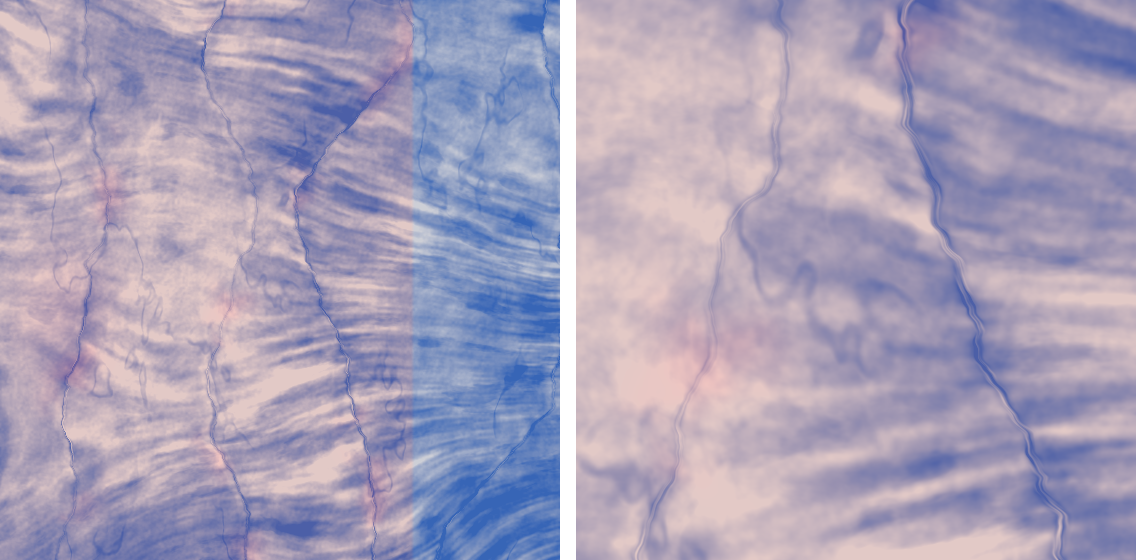
Left: the whole. Right: its middle third, enlarged.
Write a WebGL 1 fragment shader that draws this texture.

```glsl
precision highp float;
// Weathered, folded rock seen from above in cream, mauve and blue.
// Slanted noise streaks are cut into panels by wandering vertical faults,
// then shaded with embossed relief, broad stains and a cool right-hand strip.

uniform vec2 u_resolution;

const vec3 DEEP_BLUE = vec3(0.28, 0.38, 0.665);
const vec3 SLATE = vec3(0.575, 0.57, 0.70);
const vec3 CREAM = vec3(0.87, 0.795, 0.79);
const vec3 WARM_TINT = vec3(0.018, -0.006, -0.012);
const vec3 COOL_TINT = vec3(-0.065, 0.015, 0.05);
const vec3 ROSE_TINT = vec3(0.06, -0.02, -0.025);
const float SEAM_X = 0.737;

float hash(vec2 p) {
  return fract(sin(dot(p, vec2(127.1, 311.7))) * 43758.55);
}

float noise(vec2 p) {
  vec2 cell = floor(p);
  vec2 f = fract(p);
  f = f * f * (3.0 - 2.0 * f);
  float low = mix(hash(cell), hash(cell + vec2(1.0, 0.0)), f.x);
  float high = mix(hash(cell + vec2(0.0, 1.0)), hash(cell + 1.0), f.x);
  return mix(low, high, f.y);
}

// Layered noise with a mean close to zero.
float fbm(vec2 p) {
  float sum = 0.0;
  float amp = 0.5;
  for (int i = 0; i < 5; i++) {
    sum += amp * (noise(p) - 0.5);
    p = mat2(1.6, 1.2, -1.2, 1.6) * p + 7.3;
    amp *= 0.5;
  }
  return sum;
}

float stain(vec2 p, vec2 centre, vec2 radius) {
  vec2 d = (p - centre) / radius;
  return exp(-dot(d, d));
}

// Thin lines along the middle level of a noise field.
float crack(vec2 p, float width) {
  return 1.0 - smoothstep(0.0, width, abs(fbm(p)));
}

// Horizontal position of a wandering fault at height y.
float faultX(float y, float index) {
  float sway = noise(vec2(y * 3.2, index * 9.7 + 2.0)) - 0.5;
  float jag = fbm(vec2(y * 14.0, index * 5.1 + 30.0));
  return 0.14 + 0.25 * index + sway * (0.1 + 0.07 * index) + 0.06 * jag;
}

// Long grain following s, short across it.
float streaks(float x, float s, float seed) {
  float broad = noise(vec2(x * 5.0 + seed, s * 34.0)) - 0.5;
  float medium = noise(vec2(x * 10.0 - seed, s * 72.0 + 5.0)) - 0.5;
  float fine = noise(vec2(x * 24.0 + seed, s * 150.0 + 9.0)) - 0.5;
  return 0.38 * broad + 0.42 * medium + 0.26 * fine;
}

float height(vec2 p) {
  float folds = abs(fbm(p * vec2(11.0, 8.0) + 40.0));
  return folds + 0.4 * fbm(p * vec2(34.0, 46.0));
}

vec3 palette(float tone) {
  float t = clamp(tone, 0.0, 1.0) * 2.0;
  return mix(mix(DEEP_BLUE, SLATE, min(t, 1.0)), CREAM, max(t - 1.0, 0.0));
}

void main() {
  vec2 uv = gl_FragCoord.xy / u_resolution;
  vec2 warp = vec2(fbm(uv * 6.0 + 3.0), fbm(uv * 6.0 + 17.0));
  vec2 p = uv + 0.05 * warp;

  // Faults: dark line, pale lip and a rough shoulder on each side.
  float panel = 0.0;
  float line = 0.0;
  float lip = 0.0;
  float shoulder = 0.0;
  for (int i = 0; i < 4; i++) {
    float d = p.x - faultX(p.y, float(i));
    float strength = 0.35 + 0.65 * noise(vec2(p.y * 9.0, float(i) * 4.0));
    panel += smoothstep(-0.004, 0.004, d);
    line += strength * (1.0 - smoothstep(0.001, 0.006, abs(d)));
    lip += strength * (1.0 - smoothstep(0.002, 0.009, abs(d + 0.01)));
    shoulder += exp(-d * d / 0.0012);
  }

  // Streaks lean down to the right above and rise to the right below.
  float lean = mix(-0.3, 0.22, smoothstep(0.1, 0.65, uv.y));
  float bend = 0.16 * noise(uv * 3.0 + 11.0) + 0.03 * warp.y;
  float s = uv.y + lean * (uv.x - 0.5) + bend + panel * 0.037;
  float grain = streaks(uv.x, s, panel * 3.1);
  float streakGain = 0.5 + 0.95 * smoothstep(0.25, 0.7, noise(uv * 5.0 + 23.0));

  // Broad light and dark areas.
  float tone = 0.70 - 0.24 * smoothstep(0.3, 0.95, uv.x);
  tone -= 0.26 * (1.0 - smoothstep(0.0, 0.22, uv.y + 0.12 * warp.x));
  tone -= 0.20 * stain(p, vec2(0.61, 0.77), vec2(0.2, 0.13));
  tone -= 0.24 * stain(p, vec2(0.13, 0.43), vec2(0.09, 0.13));
  tone -= 0.22 * stain(p, vec2(0.98, 0.06), vec2(0.2, 0.1));
  tone += 0.10 * stain(p, vec2(0.25, 0.5), vec2(0.1, 0.25));
  tone += 0.85 * fbm(p * vec2(5.5, 4.5) + 61.0);

  // Streaks, rough shoulders and scattered dark flecks.
  float rough = fbm(p * vec2(26.0, 21.0) + 5.0);
  float flecks = smoothstep(0.1, 0.24, fbm(vec2(uv.x * 13.0, s * 30.0) + 80.0));
  tone += 0.95 * grain * streakGain;
  tone += rough * (0.4 + 0.5 * min(shoulder, 1.0));
  tone -= 0.2 * flecks + 0.07 * min(shoulder, 1.0);

  // Relief lit from the upper left, with fault and crack lines.
  float relief = height(p + vec2(-0.004, 0.004)) - height(p);
  float fissures = crack(p * vec2(6.0, 3.6) + 50.0, 0.014);
  fissures *= smoothstep(0.4, 0.65, noise(uv * 7.0 + 31.0));
  tone -= 0.85 * relief;
  tone += 0.12 * lip - 0.25 * line - 0.2 * fissures;
  tone += 0.09 * (noise(uv * 210.0) - 0.5);

  // Cool strip beyond the seam, rosy mineral marks before it.
  float seam = smoothstep(SEAM_X - 0.004, SEAM_X + 0.004, uv.x);
  float rosy = smoothstep(0.0, 0.2, fbm(p * 9.0 + 70.0)) * min(shoulder, 1.0);
  rosy += 0.6 * stain(p, vec2(0.11, 0.44), vec2(0.09, 0.12));
  vec3 color = palette(tone);
  color += mix(WARM_TINT + ROSE_TINT * rosy, COOL_TINT, seam);
  gl_FragColor = vec4(clamp(color, 0.0, 1.0), 1.0);
}
```
